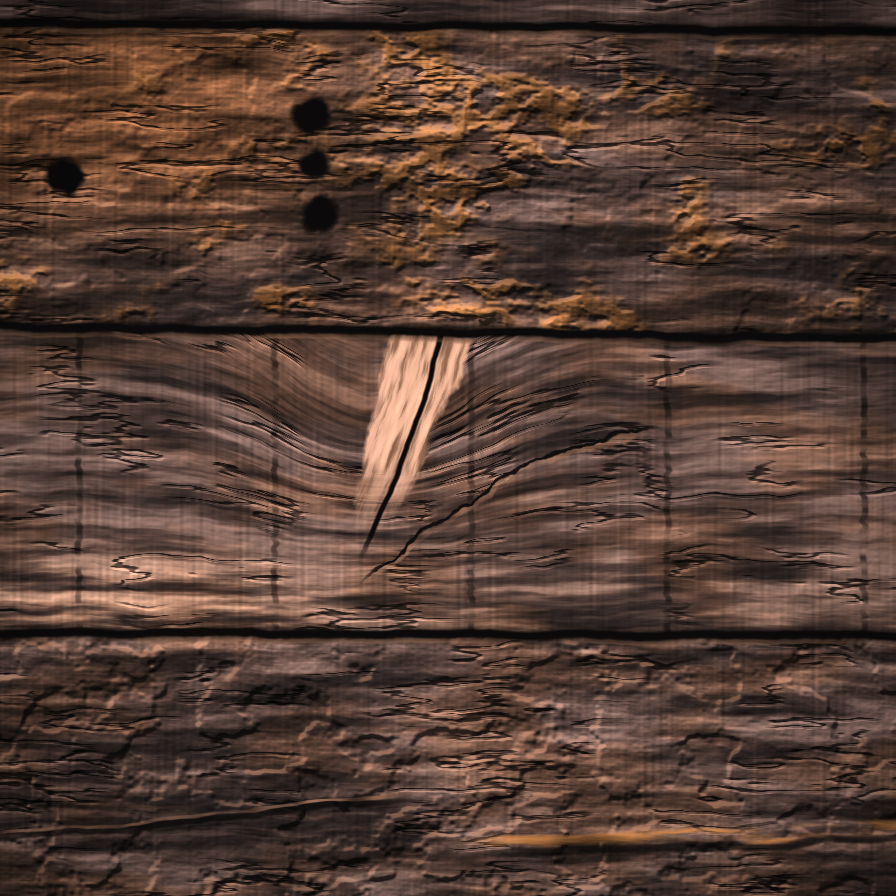
Give the GLSL for this texture, as a Shadertoy shader.

```glsl
// Weathered timber: stacked planks with dark seams, crust, bolt holes, saw marks
// and a torn knot. A relief built from stretched noise is lit from above, and
// soft masks tint each plank and place its damage.
const vec3 DARK = vec3(0.155, 0.125, 0.12), UMBER = vec3(0.29, 0.22, 0.20);
const vec3 GREY = vec3(0.46, 0.36, 0.33), RUST = vec3(0.42, 0.27, 0.18);
const vec3 TAN = vec3(0.62, 0.44, 0.34), PALE = vec3(0.86, 0.65, 0.54);
const vec3 GOLD = vec3(0.60, 0.39, 0.22), PIT = vec3(0.04, 0.033, 0.033);

float hash(vec2 p) { return fract(sin(dot(p, vec2(127.1, 311.7))) * 43758.5453); }

float noise(vec2 p) {
  vec2 i = floor(p), f = fract(p);
  f = f * f * (3.0 - 2.0 * f);
  return mix(mix(hash(i), hash(i + vec2(1, 0)), f.x),
             mix(hash(i + vec2(0, 1)), hash(i + 1.0), f.x), f.y);
}

float fbm(vec2 p) {
  float sum = 0.0, amp = 0.533;
  for (int i = 0; i < 4; i++, amp *= 0.5) {
    sum += amp * noise(p);
    p = p * 2.03 + 11.7;
  }
  return sum;
}

float bell(float x, float w) { return exp(-x * x / (w * w)); }
float fall(float a, float b, float x) { return 1.0 - smoothstep(a, b, x); }
float stroke(float d, float w) { return fall(w * 0.4, w * 1.3, abs(d)); }
float span(float a, float b, float soft, float x) {
  return smoothstep(a - soft, a + soft, x) * fall(b - soft, b + soft, x);
}

// Heights of the three seams
vec3 seams(float x) {
  vec3 wobble = vec3(fbm(vec2(x * 22.0, 1)), fbm(vec2(x * 25.0, 5)), fbm(vec2(x * 20.0, 9)));
  return vec3(0.294, 0.636, 0.976) - vec3(0.004, 0.014, 0.011) * x + 0.007 * (wobble - 0.5);
}

// Grain lines, dipping around the knot of the middle plank
vec2 grainAt(vec2 p, int id) {
  float k = float(id);
  float dip = id == 1 ? 0.1 * bell(p.x - 0.42, 0.13) * smoothstep(0.32, 0.56, p.y) : 0.0;
  return p + vec2(0, dip + 0.012 * fbm(p * vec2(12, 8) + k * 3.0)) + k * vec2(3.7, 1.3);
}

// Flaking crust that clings to ridges
float crustMask(vec2 p, int id) {
  if (id != 2) return 0.0;
  float band = bell(p.x - 0.53 - (0.78 - p.y) * 0.5, 0.12) + 0.5 * bell(p.x - 0.97, 0.06);
  float lumps = 1.0 - abs(2.0 * fbm(p * vec2(24, 36)) - 1.0);
  return smoothstep(0.46, 0.7, fbm(p * vec2(13, 18)) + 0.26 * band - 0.1) * smoothstep(0.62, 0.96, lumps);
}

float cracks(vec2 g) {
  float ridge = abs(fbm(g * vec2(10, 75)) - 0.5);
  return fall(0.01, 0.05, ridge) * smoothstep(0.45, 0.65, noise(g * vec2(13, 34) + 40.0));
}

float relief(vec2 p, int id) {
  vec2 g = grainAt(p, id);
  float chips = smoothstep(0.38, 0.54, fbm(p * vec2(20, 24) + float(id) * 9.0));
  float pits = fbm(p * vec2(38, 66) + 5.0);
  return 0.4 * fbm(g * vec2(11, 90)) - 0.2 * cracks(g) + vec4(0.8, 0.06, 0.4, 0.1)[id] * chips
       + vec4(0.7, 0.25, 0.6, 0.3)[id] * pits + 0.12 * noise(p * vec2(230, 14)) + 0.7 * crustMask(p, id);
}

// A column of three bolt holes and a single one
float holes(vec2 p) {
  p += 0.014 * (vec2(fbm(p * 50.0), fbm(p * 50.0 + 9.0)) - 0.5);
  float d = length(p - vec2(0.072, 0.804)) - 0.017;
  for (float k = 0.0; k < 3.0; k++)
    d = min(d, length(p - vec2(0.347 + 0.005 * k, 0.87 - 0.055 * k)) - 0.017 + 0.005 * mod(k, 2.0));
  return d;
}

// Saw marks, torn wedge and diagonal crack
vec3 knotPlank(vec3 col, vec2 p) {
  float mark = abs(fract((p.x - 0.09 + 0.004 * noise(p * vec2(3, 160))) / 0.219 + 0.5) - 0.5) * 0.219;
  col *= 1.0 - 0.6 * stroke(mark, 0.004) * noise(p * vec2(1, 130));
  float s = max((0.63 - p.y) / 0.22, 0.0);
  float split = p.x - 0.492 + 0.075 * pow(s, 1.3) + 0.006 * (fbm(p * vec2(2, 30)) - 0.5);
  float fray = 0.016 * (fbm(p * vec2(60, 35)) - 0.5);
  float wedge = span(0.435 - 0.045 * s, 0.535 - 0.1 * s, 0.004, p.x + fray);
  float fibre = fbm(vec2(split * 150.0, p.y * 22.0));
  vec3 bare = mix(TAN, PALE, smoothstep(0.3, 0.6, fibre)) * (0.65 + 0.6 * fibre);
  col = mix(col, bare, wedge * fall(0.6, 1.1, s + 8.0 * fray));
  col = mix(col, PIT, stroke(split, 0.0035) * fall(1.0, 1.2, s));
  float a = clamp((p.x - 0.4) / 0.34, 0.0, 1.0), reach = span(0.41, 0.73, 0.015, p.x);
  float d = p.y - 0.345 - 0.175 * sin(a * 1.57) - 0.026 * (fbm(p * 34.0) - 0.5);
  col = mix(col, TAN, 0.8 * reach * stroke(d + 0.005, 0.004) * noise(p * 60.0));
  return mix(col, PIT, 0.9 * reach * stroke(d, 0.0025));
}

// Long split and broken golden splinter
vec3 splitPlank(vec3 col, vec2 p, float t) {
  float wob = 0.014 * (fbm(p * vec2(14, 30)) - 0.5), reach = fall(0.4, 0.48, p.x);
  float d = p.y - 0.068 - 0.1 * p.x + wob, blade = p.y - 0.04 - 0.035 * p.x + wob;
  col = mix(col, PIT, 0.7 * reach * stroke(d + 0.005, 0.004));
  col = mix(col, TAN, reach * stroke(d, 0.002) * noise(p * 40.0));
  float grow = smoothstep(0.5, 0.6, p.x);
  col = mix(col, PIT, 0.7 * grow * stroke(blade + 0.012, 0.005));
  return mix(col, GOLD * (0.5 + t), grow * stroke(blade, 0.01 * p.x) * smoothstep(0.3, 0.6, fbm(p * vec2(16, 90))));
}

void mainImage(out vec4 fragColor, in vec2 fragCoord) {
  vec2 p = fragCoord / iResolution.xy;
  vec3 off = p.y - seams(p.x);
  int id = int(dot(step(0.0, off), vec3(1)));
  vec2 g = grainAt(p, id);
  // Plank tints
  float t = 1.9 * fbm(g * vec2(9, 80)) + 1.1 * fbm(p * vec2(6, 10) + 7.0) - 1.0;
  t = clamp(t + vec4(-0.1, 0.08, -0.08, 0.05)[id], 0.0, 1.0);
  vec3 col = mix(mix(DARK, UMBER, smoothstep(0.0, 0.45, t)), GREY, smoothstep(0.45, 0.9, t));
  float patches = 0.35 * smoothstep(0.38, 0.62, fbm(p * vec2(9, 20) + 21.0));
  float rust = fall(0.2, 0.55, p.x) * smoothstep(0.64, 0.85, p.y);
  col = mix(col, RUST * (0.45 + t), vec4(patches, patches, max(rust, patches), 0)[id]);
  col = mix(col, GOLD * (0.5 + 0.6 * t), 0.85 * crustMask(p, id));
  float worn = id == 1 ? fall(0.32, 0.43, p.y) * (0.3 + 0.6 * bell(p.x - 0.12, 0.2)) : 0.0;
  col = mix(col, mix(TAN, PALE, t * t), worn * smoothstep(0.3, 0.8, t));
  // Light from above
  float slope = relief(p, id) - relief(p + vec2(-0.0015, 0.003), id);
  col *= clamp(1.0 + 2.2 * slope, 0.3, 1.8) * (1.0 - 0.5 * cracks(g));
  col = mix(col, TAN, 0.5 * smoothstep(0.14, 0.42, slope));
  if (id == 0) col = splitPlank(col, p, t);
  if (id == 1) col = knotPlank(col, p);
  if (id == 2) col = mix(PIT, col, smoothstep(-0.002, 0.008, holes(p)));
  // Seams and vignette
  vec3 q = abs(off), lip = abs(off + 0.008);
  float gap = min(q.x, min(q.y, q.z)), rim = min(lip.x, min(lip.y, lip.z));
  col = mix(col, TAN, 0.6 * stroke(rim, 0.003) * noise(p * 25.0));
  col = mix(PIT, col * mix(0.5, 1.0, smoothstep(0.003, 0.013, gap)), smoothstep(0.0025, 0.006, gap));
  col *= 1.1 - 0.45 * smoothstep(0.3, 0.78, length(p - 0.5));
  fragColor = vec4(clamp(col, 0.0, 1.0), 1);
}
```
